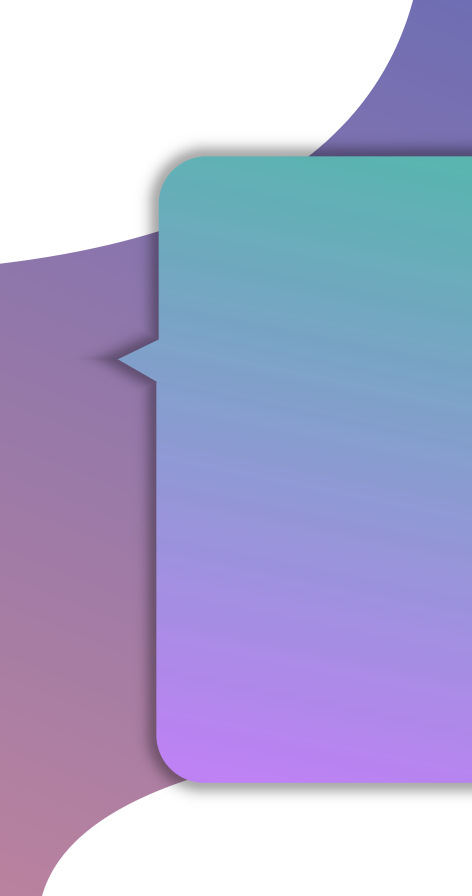
Write a Shadertoy shader that draws this background.

```glsl
// A teal-to-violet speech card with a soft shadow over a dusk gradient and two white waves.
// Waves are implicit parabolas; the card is a rounded-box distance joined to a wedge.
// Lengths are in canvas heights, with the origin at the lower left.

const vec3 DUSK_BLUE = vec3(0.435, 0.430, 0.705);
const vec3 DUSK_PINK = vec3(0.728, 0.510, 0.622);
const vec3 CARD_TEAL = vec3(0.337, 0.714, 0.680);
const vec3 CARD_VIOLET = vec3(0.745, 0.506, 0.957);
const vec3 WHITE = vec3(1.0);

const float CARD_TOP = 0.8255;
const float CARD_BOTTOM = 0.1263;
const float CARD_LEFT_UPPER = 0.1771;
const float CARD_LEFT_LOWER = 0.1745;
const float CARD_RADIUS = 0.0534;

const vec2 POINTER_TIP = vec2(0.1315, 0.599);
const vec2 POINTER_SLOPES = vec2(0.577, 0.485);  // below and above the tip
const vec2 POINTER_BASE = vec2(0.5742, 0.6211);  // lower and upper ends
const float POINTER_REACH = 0.25;

const float SHADOW_SIZE = 0.0125;
const float SHADOW_STRENGTH = 0.32;
const float STREAK_STRENGTH = 0.003;

float cross2(vec2 a, vec2 b) {
    return a.x * b.y - a.y * b.x;
}

// Coverage inside the parabola from a to c, with control point b.
float waveCover(vec2 p, vec2 a, vec2 b, vec2 c) {
    vec3 weights = vec3(cross2(b - p, c - p), cross2(c - p, a - p), cross2(a - p, b - p));
    weights /= cross2(b - a, c - a);
    float f = 4.0 * weights.x * weights.z - weights.y * weights.y;
    float slope = length(vec2(dFdx(f), dFdy(f)));
    return clamp(0.5 + f / max(slope, 1e-6), 0.0, 1.0);
}

// Rounded card, open to the right.
float cardDistance(vec2 p) {
    float rise = clamp((p.y - POINTER_BASE.x) / (POINTER_BASE.y - POINTER_BASE.x), 0.0, 1.0);
    float left = mix(CARD_LEFT_LOWER, CARD_LEFT_UPPER, rise);
    float middle = 0.5 * (CARD_TOP + CARD_BOTTOM);
    float halfHeight = 0.5 * (CARD_TOP - CARD_BOTTOM);
    vec2 q = vec2(left - p.x, abs(p.y - middle) - halfHeight) + CARD_RADIUS;
    return length(max(q, 0.0)) + min(max(q.x, q.y), 0.0) - CARD_RADIUS;
}

// Wedge that opens from the tip into the card.
float pointerDistance(vec2 p) {
    vec2 q = p - POINTER_TIP;
    float slope = q.y < 0.0 ? POINTER_SLOPES.x : POINTER_SLOPES.y;
    float wedge = (abs(q.y) - slope * q.x) / sqrt(1.0 + slope * slope);
    return max(wedge, p.x - POINTER_REACH);
}

vec3 cardColor(vec2 p) {
    float along = (0.940 - p.y - 0.2 * p.x) / 0.755;
    float streaks = sin(along * 71.0) + 0.6 * sin(along * 163.0 + 1.3);
    return mix(CARD_TEAL, CARD_VIOLET, clamp(along, 0.0, 1.0)) + STREAK_STRENGTH * streaks;
}

void mainImage(out vec4 fragColor, in vec2 fragCoord) {
    vec2 p = fragCoord / iResolution.y;

    // Dusk gradient
    float dusk = clamp((1.211 - p.y - 0.4 * p.x) / 1.211, 0.0, 1.0);
    vec3 color = mix(DUSK_BLUE, DUSK_PINK, dusk);

    // White waves
    float upperWave = waveCover(p, vec2(0.0, 0.7057), vec2(0.3943, 0.753), vec2(0.461, 1.0));
    float lowerWave = waveCover(p, vec2(0.0469, 0.0), vec2(0.0703, 0.0833), vec2(0.2109, 0.1302));
    color = mix(color, WHITE, max(upperWave, lowerWave));

    // Card and its shadow
    float d = min(cardDistance(p), pointerDistance(p));
    float spread = max(d, 0.0) / SHADOW_SIZE;
    color *= 1.0 - SHADOW_STRENGTH * exp(-spread * spread);
    color = mix(color, cardColor(p), clamp(0.5 - d * iResolution.y, 0.0, 1.0));

    fragColor = vec4(color, 1.0);
}
```
